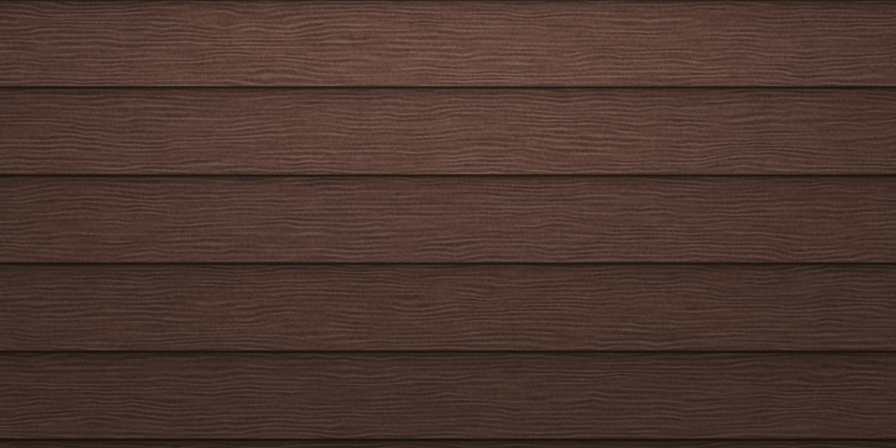
Give the GLSL for this texture, as a Shadertoy shader.

```glsl
const float BOARD_PITCH = 0.1966;   // board height, in canvas heights
const float FIRST_SEAM = 0.0185;    // height of the lowest seam
const float SEAM_HALF_WIDTH = 0.0028;
const float SHADOW_DEPTH = 0.016;   // soft shadow under each seam
const float BOARD_SLOPE = 0.07;     // lightening toward each lower lip
const float RIDGES_PER_BOARD = 18.0;
const float RIDGE_STRENGTH = 0.15;
const float SPECKLE_STRENGTH = 0.17;
const float AMBIENT = 0.79;
const float GLOW = 0.60;
const vec2 GLOW_FALLOFF = vec2(0.85, 1.9);
const vec3 BOARD_COLOR = vec3(0.294, 0.205, 0.175);
const vec3 RIDGE_TINT = vec3(0.96, 1.04, 1.07);
const vec3 SEAM_COLOR = vec3(0.105, 0.072, 0.060);

float hash(vec2 p) {
    vec3 q = fract(vec3(p.xyx) * 0.1031);
    q += dot(q, q.yzx + 33.33);
    return fract((q.x + q.y) * q.z);
}

float valueNoise(vec2 p) {
    vec2 cell = floor(p);
    vec2 t = fract(p);
    t = t * t * (3.0 - 2.0 * t);
    float low = mix(hash(cell), hash(cell + vec2(1.0, 0.0)), t.x);
    float high = mix(hash(cell + vec2(0.0, 1.0)), hash(cell + vec2(1.0)), t.x);
    return mix(low, high, t.y);
}

// Fine wavy ridges; the warp stays gentle so that they never form whorls
float woodGrain(vec2 p, float row) {
    vec2 q = p + vec2(row * 17.3, 0.0);
    float warp = 1.7 * valueNoise(q * vec2(5.0, 14.0))
               + 0.8 * valueNoise(q * vec2(13.0, 32.0) + 31.0)
               + 0.35 * valueNoise(q * vec2(34.0, 50.0) + 67.0);
    float phase = p.y / BOARD_PITCH * RIDGES_PER_BOARD + warp;
    float wave = 0.5 + 0.5 * sin(6.2831853 * phase);
    float crest = 2.0 * wave * sqrt(wave) - 0.85;
    float presence = smoothstep(0.1, 0.8, valueNoise(q * vec2(14.0, 105.0) + 91.0));
    float fibres = valueNoise(q * vec2(20.0, 200.0) + 43.0) - 0.5;
    return crest * mix(0.25, 1.1, presence) + fibres * 1.1;
}

void mainImage(out vec4 fragColor, in vec2 fragCoord) {
    vec2 p = fragCoord / iResolution.y;
    float aspect = iResolution.x / iResolution.y;
    float pixel = 1.0 / iResolution.y;

    // Position within the stack of boards
    float boardY = (p.y - FIRST_SEAM) / BOARD_PITCH;
    float row = floor(boardY);
    float above = fract(boardY) * BOARD_PITCH;
    float below = BOARD_PITCH - above;

    // Grain and fine surface speckle
    float grain = woodGrain(p, row);
    float speckle = valueNoise(p * 250.0) - 0.5;
    float relief = 1.0 + RIDGE_STRENGTH * grain + SPECKLE_STRENGTH * speckle;
    vec3 color = BOARD_COLOR * relief;
    color *= mix(vec3(1.0), RIDGE_TINT, clamp(grain, 0.0, 1.0));

    // Board shading: tilted face and shadow cast from above
    float shadow = exp(-below / SHADOW_DEPTH);
    float face = 1.0 + BOARD_SLOPE * (0.5 - fract(boardY));
    color *= face * (1.0 - 0.34 * shadow);

    // Dark overlap line
    float seamDistance = min(above, below) - SEAM_HALF_WIDTH;
    float seam = 1.0 - smoothstep(-pixel, pixel, seamDistance);
    color = mix(color, SEAM_COLOR, 0.92 * seam);

    // Light falling from the top centre
    vec2 fromLamp = p - vec2(0.5 * aspect, 1.0);
    float light = AMBIENT + GLOW * exp(-dot(fromLamp * fromLamp, GLOW_FALLOFF));
    fragColor = vec4(color * light, 1.0);
}
```
